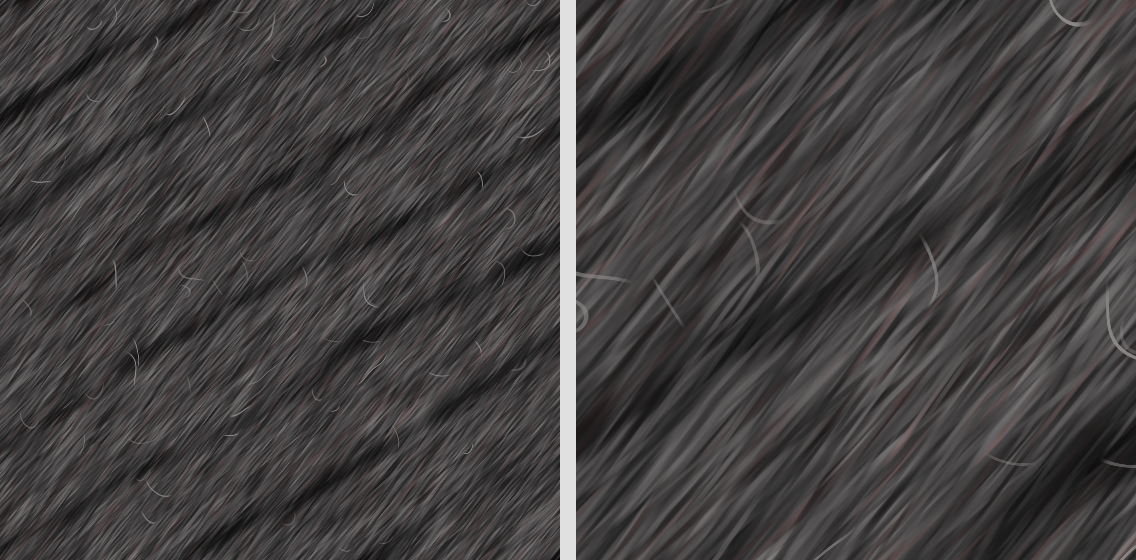
Left, the full canvas; right, a detail of the centre.
Give the GLSL for this texture, as a WebGL 1 fragment shader.

```glsl
precision highp float;
// Draws dark grey woollen yarn: slanted strands of brushed fibres with stray curled hairs.
uniform vec2 u_resolution;

const float YARN_ANGLE = 0.52;    // direction of the strands
const float FIBRE_ANGLE = 0.88;   // mean direction of the fibres in a strand
const float LAYER_FAN = 0.26;     // range of directions over the layers
const float YARN_PITCH = 0.169;   // distance between grooves
const float YARN_PHASE = 0.447;
const float GROOVE_WIDTH = 0.0145;
const float GROOVE_DEPTH = 0.85;
const float BASE_TONE = 0.270;
const float TONE_SPREAD = 0.64;
const float FIBRE_ALPHA = 0.70;
const float STREAK_CONTRAST = 0.36;
const float RED_SHARE = 0.12;
const vec2 COARSE_FIBRE = vec2(0.085, 0.015);  // cell length and width
const vec2 FINE_FIBRE = vec2(0.052, 0.0065);
const float HAIR_CELL = 0.13;
const float HAIR_WIDTH = 0.0010;
const vec3 WOOL_TINT = vec3(1.015, 0.99, 0.99);
const vec3 RED_TINT = vec3(1.03, 0.80, 0.81);
const vec3 HAIR_COLOUR = vec3(0.56, 0.55, 0.54);
const int FIBRE_LAYERS = 8;
const int HAIR_LAYERS = 3;

float hash(vec2 p) {
  vec3 q = fract(p.xyx * vec3(0.1031, 0.1030, 0.0973));
  q += dot(q, q.yzx + 33.33);
  return fract((q.x + q.y) * q.z);
}

vec2 hash2(vec2 p) {
  return vec2(hash(p), hash(p + 57.3));
}

float noise(vec2 p) {
  vec2 i = floor(p), f = fract(p);
  f = f * f * (3.0 - 2.0 * f);
  return mix(mix(hash(i), hash(i + vec2(1, 0)), f.x),
             mix(hash(i + vec2(0, 1)), hash(i + vec2(1, 1)), f.x), f.y);
}

// Coordinates along and across a direction
vec2 align(vec2 p, float angle) {
  float c = cos(angle), s = sin(angle);
  return vec2(c * p.x + s * p.y, c * p.y - s * p.x);
}

// Brightness of the strands: dark broken grooves between soft bodies
float yarnShade(vec2 p) {
  vec2 q = align(p, YARN_ANGLE);
  float waver = (noise(q * vec2(8.0, 11.0) + 3.0) - 0.5) * 0.035;
  float d = abs(fract((q.y + waver) / YARN_PITCH + YARN_PHASE) - 0.5) * YARN_PITCH;
  float depth = GROOVE_DEPTH * mix(0.2, 1.0, noise(q * vec2(13.0, 6.0) + 21.0));
  float patches = 0.88 + 0.24 * noise(align(p, FIBRE_ANGLE) * vec2(11.0, 30.0) + 47.0);
  return patches * (1.0 - depth * exp(-d * d / (GROOVE_WIDTH * GROOVE_WIDTH)));
}

// One layer of tapered fibres painted over the colour below
vec3 paintFibres(vec3 colour, vec2 p, float layer, float pixel) {
  float fineness = layer / float(FIBRE_LAYERS - 1);
  vec2 size = mix(COARSE_FIBRE, FINE_FIBRE, fineness);
  float angle = FIBRE_ANGLE + (fract(layer * 0.618 + 0.3) - 0.5) * LAYER_FAN;
  vec2 q = align(p, angle);
  vec2 home = floor(q / size);
  for (int x = -1; x <= 1; x++) {
    for (int y = -1; y <= 1; y++) {
      vec2 cell = home + vec2(float(x), float(y));
      vec2 seed = cell + layer * 71.0;
      vec2 centre = (cell + hash2(seed)) * size;
      vec2 shape = hash2(seed + 13.7);
      vec2 v = align(q - centre, (hash(seed + 29.1) - 0.5) * 0.16);
      float halfWidth = max(size.y * mix(0.18, 0.45, shape.y), pixel);
      float along = clamp(abs(v.x) / (size.x * mix(0.5, 1.0, shape.x)), 0.0, 1.0);
      float mask = (1.0 - along * along) * (1.0 - smoothstep(0.35, 1.0, abs(v.y) / halfWidth));
      if (mask > 0.005) {
        float tone = BASE_TONE * (1.0 + TONE_SPREAD * (2.0 * hash(seed + 41.9) - 1.0));
        vec3 tint = hash(seed + 83.3) < RED_SHARE ? RED_TINT : WOOL_TINT;
        float shade = yarnShade(align(centre, -angle));
        colour = mix(colour, tone * shade * tint, mask * FIBRE_ALPHA);
      }
    }
  }
  return colour;
}

// Thin stray hairs: arcs of random curl, mostly near the grooves
float strayHairs(vec2 p, float layer, float pixel) {
  p += (vec2(noise(p * 22.0), noise(p * 22.0 + 31.0)) - 0.5) * 0.02;
  vec2 home = floor(p / HAIR_CELL);
  float cover = 0.0;
  for (int x = -1; x <= 1; x++) {
    for (int y = -1; y <= 1; y++) {
      vec2 cell = home + vec2(float(x), float(y));
      vec2 seed = cell + 211.0 + layer * 37.0;
      vec2 centre = (cell + hash2(seed)) * HAIR_CELL;
      vec2 shape = hash2(seed + 17.7);
      vec2 v = align(p - centre, YARN_ANGLE + (hash(seed + 5.3) - 0.5) * 3.0);
      float radius = mix(0.014, 0.10, shape.x * shape.x);
      float d = abs(length(v - vec2(0.0, radius)) - radius);
      float arc = abs(atan(v.x, radius - v.y)) * radius / mix(0.014, 0.038, shape.y);
      float line = 1.0 - smoothstep(HAIR_WIDTH - 0.5 * pixel, HAIR_WIDTH + 0.5 * pixel, d);
      float present = step(hash(seed + 61.1), 0.4 + 0.6 * (1.0 - yarnShade(centre)));
      float strength = mix(0.3, 0.95, hash(seed + 97.0));
      cover = max(cover, present * strength * line * (1.0 - smoothstep(0.5, 1.0, arc)));
    }
  }
  return cover;
}

void main() {
  float pixel = 1.0 / min(u_resolution.x, u_resolution.y);
  vec2 p = gl_FragCoord.xy * pixel;
  vec3 colour = WOOL_TINT * BASE_TONE * 0.75 * yarnShade(p);
  for (int i = 0; i < FIBRE_LAYERS; i++) colour = paintFibres(colour, p, float(i), pixel);
  // Fine streaks along the fibres
  float streak = noise(align(p, FIBRE_ANGLE) * vec2(28.0, 330.0)) - 0.5;
  colour *= 1.0 + STREAK_CONTRAST * streak;
  for (int i = 0; i < HAIR_LAYERS; i++) colour = mix(colour, HAIR_COLOUR, strayHairs(p, float(i), pixel));
  gl_FragColor = vec4(colour, 1.0);
}
```
